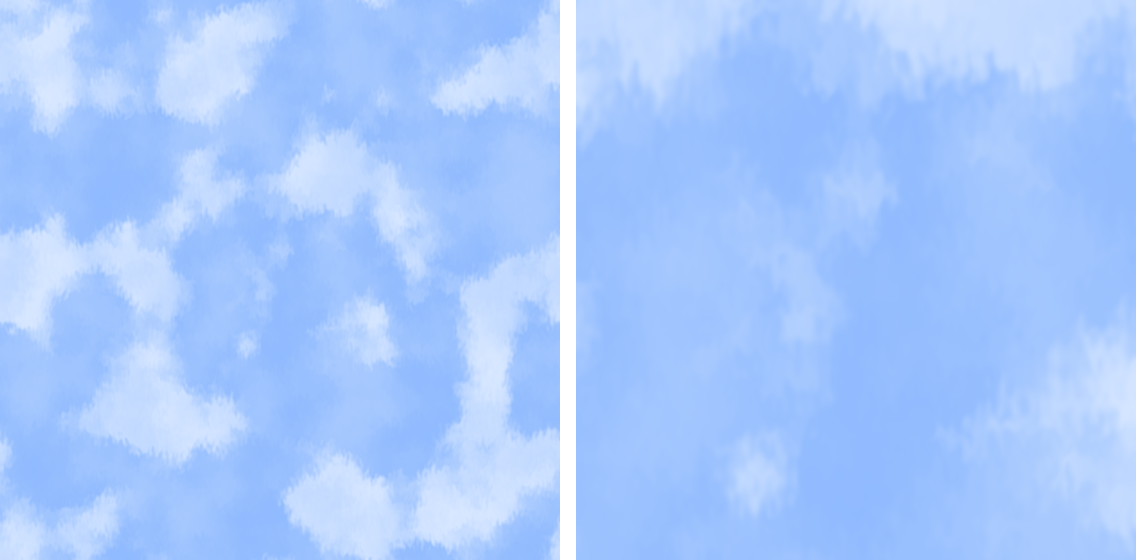
Left: the whole. Right: its middle third, enlarged.
Give the GLSL for this texture, as a WebGL 2 fragment shader.

```glsl
#version 300 es
precision highp float;
// Soft white clouds over a pale blue sky, tiling in both directions.
// Wrapped gradient noise is summed into cloud cover; a fine, upright noise
// displaces the lookup so that the cloud rims look frayed and brushed.

uniform vec2 u_resolution;
out vec4 fragColor;

const vec3 SKY_COLOR = vec3(0.555, 0.725, 0.995);
const vec3 CLOUD_COLOR = vec3(0.875, 0.925, 1.0);

const float CLOUD_CELLS = 5.0;               // whole cells across the tile
const int CLOUD_OCTAVES = 4;
const float CLOUD_GAIN = 0.46;
const vec2 COVER_EDGE = vec2(-0.06, 0.31);   // noise levels of clear and full cover

const float HAZE_CELLS = 7.0;
const vec2 HAZE_EDGE = vec2(-0.5, 0.6);

const vec2 FRAY_COARSE = vec2(72.0, 44.0);   // cells, taller than wide
const vec2 FRAY_FINE = vec2(156.0, 84.0);
const vec2 FRAY_REACH = vec2(0.011, 0.019);  // displacement in tile units

const float BASE_TONE = 0.035;
const float HAZE_TONE = 0.27;
const float COVER_TONE = 0.60;
const float STREAK_TONE = 0.035;

uint mixBits(uint n) {
    n = (n ^ (n >> 16)) * 0x7feb352du;
    n = (n ^ (n >> 15)) * 0x846ca68bu;
    return n ^ (n >> 16);
}

// Unit gradient at a lattice corner, wrapped to the number of cells.
vec2 cornerGradient(vec2 corner, vec2 cells, uint seed) {
    uvec2 c = uvec2(mod(corner, cells) + 0.5);
    uint h = mixBits(c.x + mixBits(c.y + mixBits(seed)));
    float angle = float(h & 0xffffu) / 65536.0 * 6.28318;
    return vec2(cos(angle), sin(angle));
}

// Gradient noise over the unit tile, about -0.7 to 0.7.
float tileNoise(vec2 uv, vec2 cells, uint seed) {
    vec2 p = uv * cells;
    vec2 i = floor(p);
    vec2 f = p - i;
    vec2 s = f * f * f * (f * (f * 6.0 - 15.0) + 10.0);
    vec2 dx = vec2(1.0, 0.0);
    vec2 dy = vec2(0.0, 1.0);
    float a = dot(cornerGradient(i, cells, seed), f);
    float b = dot(cornerGradient(i + dx, cells, seed), f - dx);
    float c = dot(cornerGradient(i + dy, cells, seed), f - dy);
    float d = dot(cornerGradient(i + 1.0, cells, seed), f - 1.0);
    return mix(mix(a, b, s.x), mix(c, d, s.x), s.y);
}

// Octaves of noise, each shifted so that their lattices do not line up.
float layeredNoise(vec2 uv, float cells, uint seed) {
    float sum = 0.0;
    float weight = 1.0;
    for (int k = 0; k < CLOUD_OCTAVES; k++) {
        vec2 shift = vec2(0.37, 0.61) * float(k);
        sum += weight * tileNoise(uv + shift, vec2(cells), seed + uint(k));
        weight *= CLOUD_GAIN;
        cells *= 2.0;
    }
    return sum;
}

// Fine upright noise from two sizes of strands.
float strands(vec2 uv, uint seed) {
    return 0.6 * tileNoise(uv, FRAY_COARSE, seed)
         + 0.8 * tileNoise(uv + 0.23, FRAY_FINE, seed + 1u);
}

void main() {
    vec2 uv = gl_FragCoord.xy / u_resolution;

    // Frayed lookup position
    vec2 fray = vec2(strands(uv, 31u), strands(uv, 47u));
    vec2 frayed = uv + FRAY_REACH * fray;

    // Thin haze below, denser clouds above
    float haze = smoothstep(HAZE_EDGE.x, HAZE_EDGE.y,
                            layeredNoise(frayed, HAZE_CELLS, 83u));
    float cover = smoothstep(COVER_EDGE.x, COVER_EDGE.y,
                             layeredNoise(frayed, CLOUD_CELLS, 11u));

    // Faint streaks, stronger inside the clouds
    float streak = STREAK_TONE * fray.x * (0.4 + cover);

    float tone = BASE_TONE + HAZE_TONE * haze + COVER_TONE * cover + streak;
    fragColor = vec4(mix(SKY_COLOR, CLOUD_COLOR, clamp(tone, 0.0, 1.0)), 1.0);
}
```
